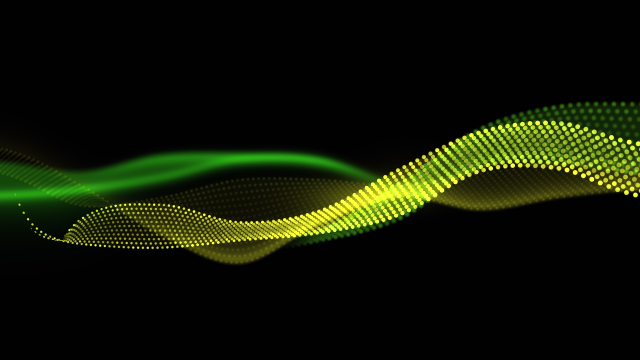
Give the GLSL for this background, as a WebGL 1 fragment shader.

```glsl
precision highp float;
// Glowing wave ribbons on black: soft green veils, a blurred olive sheet
// and a sharp sheet of yellow dots. Each sheet lies between two smooth
// curves; dots are repeated along rows interpolated between those curves.

uniform vec2 u_resolution;

// Curve heights at nine evenly spaced positions from left to right.
const mat3 FRONT_TOP = mat3(.12, .389, .431, .382, .414, .530, .632, .657, .600);
const mat3 FRONT_LOW = mat3(.329, .319, .312, .333, .354, .405, .525, .532, .456);
const mat3 BACK_TOP = mat3(.52, .43, .45, .50, .50, .485, .525, .549, .555);
const mat3 BACK_LOW = mat3(.588, .486, .350, .271, .380, .454, .419, .453, .474);
const mat3 VEIL_TOP = mat3(.55, .523, .569, .574, .560, .486, .44, .42, .42);
const mat3 VEIL_LOW = mat3(.456, .472, .502, .553, .551, .481, .43, .41, .41);
const mat3 FAR_TOP = mat3(.35, .35, .35, .33, .36, .490, .641, .704, .711);
const mat3 FAR_LOW = mat3(.31, .31, .31, .30, .333, .394, .537, .549, .520);

const vec3 BACKGROUND = vec3(.006, .002, .009);
const vec3 YELLOW = vec3(.93, .96, .22);
const vec3 OLIVE = vec3(.62, .64, .10);
const vec3 GREEN = vec3(.17, .72, .08);
const vec3 LEAF = vec3(.22, .50, .07);

const vec2 FRONT_PITCH = vec2(150., 40.);  // column density and its decrease
const vec2 BACK_PITCH = vec2(145., 30.);
const vec2 FAR_PITCH = vec2(140., 36.);
const float FRONT_ROWS = 10.;
const float BACK_ROWS = 13.;
const float FAR_ROWS = 9.;
const float SLOPE_STEP = .004;

float hash(vec2 p) {
  vec3 q = fract(p.xyx * .1031);
  q += dot(q, q.yzx + 33.33);
  return fract((q.x + q.y) * q.z);
}

// Cubic interpolation weights for knots at distance t.
vec3 knotWeight(vec3 t) {
  t = abs(t);
  vec3 near = 1. + t * t * (1.5 * t - 2.5);
  vec3 far = 2. + t * (-4. + t * (2.5 - .5 * t));
  return mix(near, far, step(1., t)) * step(t, vec3(2.));
}

float curve(mat3 knots, float x) {
  vec3 t = x * 8. - vec3(0., 1., 2.);
  vec3 a = knotWeight(t), b = knotWeight(t - 3.), c = knotWeight(t - 6.);
  return (dot(knots[0], a) + dot(knots[1], b) + dot(knots[2], c))
    / dot(a + b + c, vec3(1.));
}

// Lower and upper edge of a sheet.
vec2 sheet(mat3 low, mat3 top, float x) {
  return vec2(curve(low, x), curve(top, x));
}

// The front sheet's lower edge curls up at the far left.
vec2 frontSheet(float x) {
  return sheet(FRONT_LOW, FRONT_TOP, x) + vec2(.3 * exp(-35. * x), 0.);
}

float ridge(float d, float width) {
  return exp(-d * d / (width * width));
}

float band(float y, vec2 edge, float soft) {
  return smoothstep(edge.x - soft, edge.x + soft, y)
    * (1. - smoothstep(edge.y - soft, edge.y + soft, y));
}

float signedWidth(vec2 edge) {
  float w = edge.y - edge.x;
  return (w < 0. ? -1. : 1.) * max(abs(w), .002);
}

// Round dots on rows between the edges; outer rows are brighter.
float dotSheet(vec2 p, vec2 edge, vec2 nextEdge, float rows, vec2 pitch,
               float radius, float soft) {
  float aspect = u_resolution.x / u_resolution.y;
  vec2 slope = (nextEdge - edge) / (SLOPE_STEP * aspect);
  float column = p.x * (pitch.x - pitch.y * p.x);
  float spacing = aspect / (pitch.x - 2. * pitch.y * p.x);
  float nearest = floor((p.y - edge.x) / signedWidth(edge) * rows + .5);
  float light = 0.;
  for (int i = -1; i <= 1; i++) {
    float row = clamp(nearest + float(i), 0., rows);
    float v = row / rows;
    float c = column + .37 * row;
    float dx = (fract(c) - .5) * spacing;
    float dy = p.y - mix(edge.x, edge.y, v) + mix(slope.x, slope.y, v) * dx;
    float spot = 1. - smoothstep(radius - soft, radius + soft, length(vec2(dx, dy)));
    float rim = mix(.5, 1., pow(abs(2. * v - 1.), 2.));
    light = max(light, spot * rim * mix(.7, 1., hash(vec2(floor(c), row))));
  }
  return light;
}

void main() {
  vec2 p = gl_FragCoord.xy / u_resolution;
  float x = p.x, y = p.y, ahead = x + SLOPE_STEP;
  float pixel = .7 / u_resolution.y;
  vec3 color = BACKGROUND;

  // Green veil with two bright folds and a drape hanging at the left.
  vec2 veil = sheet(VEIL_LOW, VEIL_TOP, x);
  float drape = exp(-max(veil.x - y, 0.) / .05) * (1. - smoothstep(veil.x - .01, veil.x + .02, y));
  float veilLight = .38 * band(y, veil, .014)
    + .32 * ridge(y - veil.y + .012, .018) * smoothstep(.08, .28, x)
    + .36 * ridge(y - veil.x, .018)
    + drape * mix(.45, .06, smoothstep(.08, .26, x));
  color += GREEN * veilLight * (1. - smoothstep(.48, .66, x));

  // Distant green dots, rising at the right.
  vec2 far = sheet(FAR_LOW, FAR_TOP, x);
  float farDots = dotSheet(p, far, sheet(FAR_LOW, FAR_TOP, ahead), FAR_ROWS, FAR_PITCH, .006, .004);
  color += LEAF * smoothstep(.43, .52, x) * (.28 * band(y, far, .012) + .75 * farDots);

  // Blurred olive sheet: dim dots, a bright lower fold and a central glow.
  vec2 back = sheet(BACK_LOW, BACK_TOP, x);
  float backDots = dotSheet(p, back, sheet(BACK_LOW, BACK_TOP, ahead), BACK_ROWS, BACK_PITCH, .0035, .003);
  float above = y - back.x;
  float fold = exp(-max(above, 0.) / .035) * smoothstep(-.012, .012, above);
  float foldLight = mix(.12, .65, smoothstep(.18, .36, x)) * (1. - .35 * smoothstep(.65, 1., x));
  float centre = ridge((x - .575) / .09, 1.) * ridge((y - .456) / .04, 1.);
  color += OLIVE * (foldLight * fold + .3 * centre + .22 * backDots
    + .07 * band(y, back, .012) * smoothstep(.2, .3, x));

  // Sharp yellow dots over a faint body.
  vec2 front = frontSheet(x);
  float v = clamp((y - front.x) / signedWidth(front), 0., 1.);
  float start = mix(.02, .095, smoothstep(0., .25, v));
  float reveal = smoothstep(start, start + .015, x);
  float radius = mix(.003, .0066, smoothstep(.1, .95, x));
  float dots = dotSheet(p, front, frontSheet(ahead), FRONT_ROWS, FRONT_PITCH, radius, pixel);
  float body = band(y, front, .006) * (.08 + .32 * ridge(x - .54, .13));
  color += reveal * (OLIVE * body + YELLOW * dots);

  gl_FragColor = vec4(min(color, 1.), 1.);
}
```
